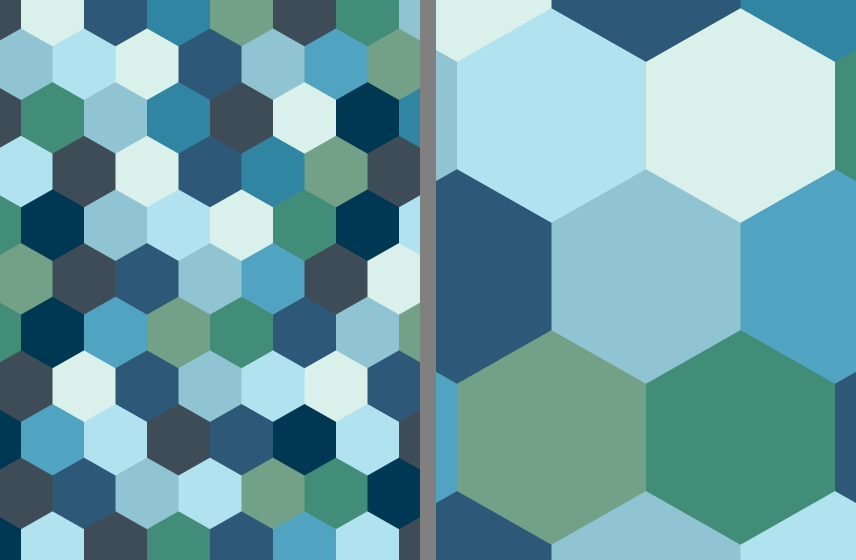
Left: the whole. Right: its middle third, enlarged.
Write a Shadertoy shader that draws this pattern.

```glsl
// A gapless honeycomb of flat pointy-top hexagons in blues, greens and charcoal.
// Cells sit on an axial lattice; a stepped palette index with hashed jitter varies
// the colours so that touching cells always differ.

#define CELL_WIDTH 0.15       // hexagon width / canvas width
#define ROW_PITCH 0.0958      // row spacing / canvas height
#define FIRST_COLUMN 0.125    // centre of column 0 in the top row
#define FIRST_ROW 0.0189      // centre of the top row, measured downwards
#define COLUMN_STEP 2         // palette steps; with one step of jitter,
#define ROW_STEP 6            // neighbours never share an index modulo 9
#define BRIGHT_TEAL 0.25      // share of teal cells in the lighter shade
#define SEED 7u

const float ROW_HEIGHT = 0.8660254;   // row spacing for hexagons of width 1

const vec3 PALETTE[9] = vec3[9](
    vec3(0.450, 0.631, 0.530),   // sage
    vec3(0.243, 0.300, 0.340),   // charcoal
    vec3(0.855, 0.943, 0.920),   // mint white
    vec3(0.255, 0.553, 0.470),   // green
    vec3(0.180, 0.345, 0.468),   // slate blue
    vec3(0.000, 0.216, 0.325),   // navy
    vec3(0.568, 0.770, 0.822),   // misty blue
    vec3(0.190, 0.527, 0.635),   // teal
    vec3(0.692, 0.885, 0.940));  // pale sky

// Integer hash of a lattice cell, returned as two values in 0..1
vec2 hashCell(ivec2 cell) {
    uvec2 k = uvec2(cell + 1024);
    uint h = k.x * 1597u + k.y * 51749u + SEED * 7919u;
    h = (h ^ (h >> 15)) * 73939u;
    h = (h ^ (h >> 13)) * 95717u;
    h ^= h >> 16;
    return vec2(h & 255u, (h >> 8) & 255u) / 256.0;
}

vec3 cellColour(ivec2 cell) {
    vec2 rnd = hashCell(cell);
    int jitter = int(rnd.x * 2.0);
    int index = COLUMN_STEP * (cell.x + 1) + ROW_STEP * cell.y + jitter;
    index = (index % 9 + 9) % 9;
    if (index == 7 && rnd.y < BRIGHT_TEAL) return vec3(0.315, 0.640, 0.758);
    return PALETTE[index];
}

// Signed distance to a pointy-top hexagon of width 1
float hexagon(vec2 p) {
    p = abs(p);
    return max(p.x, dot(p, vec2(0.5, ROW_HEIGHT))) - 0.5;
}

void mainImage(out vec4 fragColor, in vec2 fragCoord) {
    vec2 uv = fragCoord / iResolution.xy;
    vec2 p = vec2((uv.x - FIRST_COLUMN) / CELL_WIDTH,
                  (1.0 - uv.y - FIRST_ROW) / ROW_PITCH * ROW_HEIGHT);
    float pixel = 1.0 / (CELL_WIDTH * iResolution.x);

    // Blend nearby cells by their pixel coverage
    vec4 sum = vec4(0.0);
    float nearestRow = round(p.y / ROW_HEIGHT);
    for (int j = -1; j <= 1; j++) {
        float row = nearestRow + float(j);
        float nearestColumn = round(p.x - 0.5 * row);
        for (int i = -1; i <= 1; i++) {
            float column = nearestColumn + float(i);
            vec2 centre = vec2(column + 0.5 * row, row * ROW_HEIGHT);
            float coverage = clamp(0.5 - hexagon(p - centre) / pixel, 0.0, 1.0);
            sum += coverage * vec4(cellColour(ivec2(column, row)), 1.0);
        }
    }
    fragColor = vec4(sum.rgb / max(sum.a, 0.001), 1.0);
}
```
